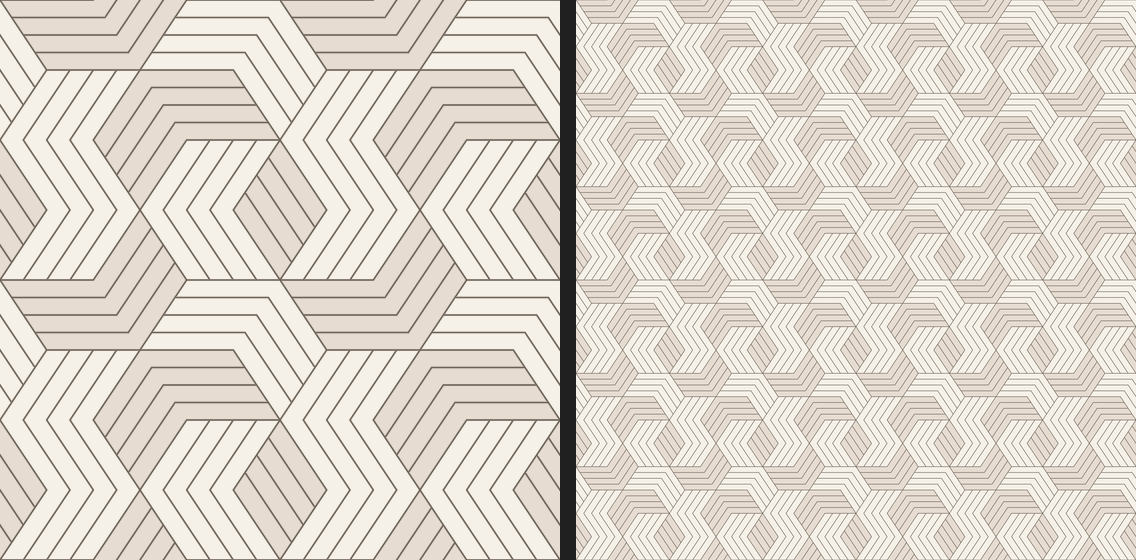
Left: one tile. Right: repeated 3 by 3.
Give the GLSL for this pattern, as a WebGL 1 fragment shader.

```glsl
precision highp float;
// Interlocking bent ribbons of striped rhombi in cream and beige with thin brown lines.

uniform vec2 u_resolution;

const vec2 REPEATS = vec2(2.0);
const vec2 TILE_CELLS = vec2(6.0, 4.0);
const float STRIPES = 4.0;
const float LINE_HALF_WIDTH = 0.00143;

const vec3 CREAM = vec3(0.962, 0.947, 0.912);
const vec3 BEIGE = vec3(0.902, 0.863, 0.820);
const vec3 BROWN = vec3(0.420, 0.375, 0.330);

float cross2(vec2 a, vec2 b) {
  return a.x * b.y - a.y * b.x;
}

// Coverage of the inner side of a signed distance, one pixel wide
float coverage(float inside, float pixel) {
  return clamp(0.5 + inside / pixel, 0.0, 1.0);
}

float segmentDistance(vec2 p, vec2 halfSpan) {
  float h = clamp(dot(p, halfSpan) / dot(halfSpan, halfSpan), -1.0, 1.0);
  return length(p - h * halfSpan);
}

// Offset from a centre given in cells, wrapped to the nearest repeat
vec2 wrappedOffset(vec2 p, vec2 centre) {
  vec2 tile = 1.0 / REPEATS;
  vec2 offset = p - centre * tile / TILE_CELLS;
  return mod(offset + 0.5 * tile, tile) - 0.5 * tile;
}

// Distance to the nearest stripe line of a rhombus with the given half edges
float stripeLines(vec2 q, vec2 along, vec2 across) {
  float t = cross2(along, q) / cross2(along, across);
  float steps = 0.5 * STRIPES;
  float nearest = clamp(floor(t * steps + 0.5) / steps, -1.0, 1.0);
  return segmentDistance(q - nearest * across, along);
}

float rhombusFill(vec2 q, vec2 along, vec2 across, float pixel) {
  float area = abs(cross2(along, across));
  float sideGap = (area - abs(cross2(along, q))) / length(along);
  float endGap = (area - abs(cross2(across, q))) / length(across);
  return coverage(sideGap, pixel) * coverage(endGap, pixel);
}

void creamRhombus(vec2 p, vec2 centre, vec2 along, vec2 across, inout float lines) {
  lines = min(lines, stripeLines(wrappedOffset(p, centre), along, across));
}

void beigeRhombus(vec2 p, vec2 centre, vec2 along, vec2 across, float pixel,
                  inout float lines, inout float shade) {
  vec2 q = wrappedOffset(p, centre);
  lines = min(lines, stripeLines(q, along, across));
  shade += rhombusFill(q, along, across, pixel);
}

void main() {
  // Canvas position measured downward from the top left
  vec2 p = gl_FragCoord.xy / u_resolution;
  p.y = 1.0 - p.y;
  float pixel = 1.0 / min(u_resolution.x, u_resolution.y);

  // Half edges: level, falling to the right, falling to the left
  vec2 cell = 1.0 / (REPEATS * TILE_CELLS);
  vec2 level = vec2(cell.x, 0.0);
  vec2 right = 0.5 * cell;
  vec2 left = vec2(-right.x, right.y);

  float lines = 1.0;
  float shade = 0.0;

  // Beige bent ribbons and the lone diamond
  beigeRhombus(p, vec2(1.5, 0.5), level, right, pixel, lines, shade);
  beigeRhombus(p, vec2(3.0, 0.0), left, right, pixel, lines, shade);
  beigeRhombus(p, vec2(4.5, 1.5), level, right, pixel, lines, shade);
  beigeRhombus(p, vec2(3.0, 2.0), left, right, pixel, lines, shade);
  beigeRhombus(p, vec2(6.0, 3.0), right, left, pixel, lines, shade);

  // Cream bent ribbon
  creamRhombus(p, vec2(4.5, 0.5), level, left, lines);
  creamRhombus(p, vec2(6.0, 1.0), right, left, lines);

  // Cream zigzag with three arms
  for (int i = 0; i < 3; i++) {
    vec2 arm = i == 1 ? right : left;
    creamRhombus(p, vec2(1.5, 1.5 + float(i)), arm, level, lines);
  }

  // Cream chevron with two arms
  creamRhombus(p, vec2(4.5, 2.5), left, level, lines);
  creamRhombus(p, vec2(4.5, 3.5), right, level, lines);

  vec3 colour = mix(CREAM, BEIGE, min(shade, 1.0));
  colour = mix(colour, BROWN, coverage(LINE_HALF_WIDTH - lines, pixel));
  gl_FragColor = vec4(colour, 1.0);
}
```
